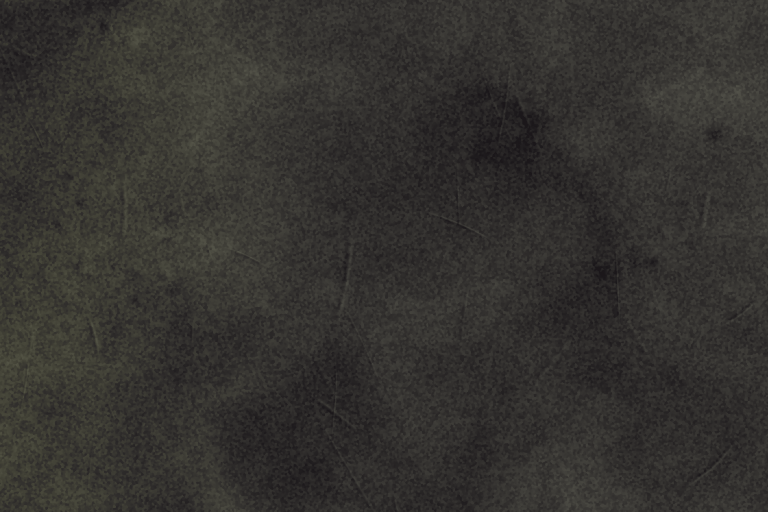
Reproduce this texture procedurally as a Shadertoy shader.

```glsl
// Dark, worn slate-grey plaster with cloudy stains, scratches, pits and fine grain.

const vec3 SHADOW = vec3(0.160, 0.150, 0.150);
const vec3 LIGHT = vec3(0.300, 0.297, 0.268);
const vec3 OLIVE = vec3(0.012, 0.016, -0.012);
const float BASE_TONE = 0.39;
const float CLOUD_CONTRAST = 1.25;
const float GRAIN_CONTRAST = 0.62;
const float GRAIN_SCALE = 235.0;
const int OCTAVES = 5;
const int SCRATCHES = 44;
const int PITS = 60;
const int PITS_PER_CLUSTER = 6;

// Broad stains: centre x, centre y, radius, change of tone
const int STAINS = 10;
const vec4 STAIN[STAINS] = vec4[](
    vec4(0.35, 0.62, 0.25, 0.24), vec4(0.05, 0.42, 0.20, 0.22),
    vec4(1.17, 0.69, 0.07, 0.42), vec4(1.46, 0.28, 0.15, 0.24),
    vec4(0.50, 0.05, 0.07, 0.30), vec4(0.98, 0.73, 0.20, -0.24),
    vec4(0.32, 0.19, 0.18, -0.26), vec4(1.12, 0.93, 0.16, -0.22),
    vec4(0.20, 1.02, 0.15, -0.20), vec4(1.08, 0.28, 0.24, -0.14));

vec2 hash2(vec2 p) {
    vec3 q = fract(vec3(p.xyx) * vec3(0.1031, 0.1030, 0.0973));
    q += dot(q, q.yzx + 33.33);
    return fract((q.xx + q.yz) * q.zy);
}

// Soft cellular noise: random cell values blended by distance
float cellNoise(vec2 p) {
    vec2 cell = floor(p), f = p - cell;
    float sum = 0.0, total = 0.0;
    for (int y = -1; y <= 1; y++)
    for (int x = -1; x <= 1; x++) {
        vec2 o = vec2(x, y);
        vec2 d = o + hash2(cell + o) - f;
        float weight = exp(-5.0 * dot(d, d));
        sum += weight * hash2(cell + o + 71.0).x;
        total += weight;
    }
    return sum / total;
}

// Layered noise centred on zero
float clouds(vec2 p) {
    float sum = 0.0, amplitude = 0.5;
    for (int i = 0; i < OCTAVES; i++) {
        sum += amplitude * (cellNoise(p) - 0.5);
        p = mat2(0.8, 0.6, -0.6, 0.8) * p * 2.1 + 17.3;
        amplitude *= 0.6;
    }
    return sum;
}

float stains(vec2 p) {
    float sum = 0.0;
    for (int i = 0; i < STAINS; i++) {
        vec2 d = (p - STAIN[i].xy) / STAIN[i].z;
        sum += STAIN[i].w * exp(-dot(d, d));
    }
    return sum;
}

// Bent, mostly upright scratches: a pale ridge beside a dark groove
float scratches(vec2 p, float aspect, float pixel) {
    float sum = 0.0;
    for (int i = 0; i < SCRATCHES; i++) {
        vec2 place = hash2(vec2(i, 3)), shape = hash2(vec2(i, 11));
        vec2 look = hash2(vec2(i, 29));
        float spread = i % 4 == 0 ? 2.6 : 0.9;
        float angle = (shape.x - 0.5) * spread + 0.12;
        vec2 along = vec2(-sin(angle), cos(angle));
        vec2 d = p - place * vec2(aspect, 1.0);
        float halfLength = mix(0.025, 0.13, shape.y * shape.y);
        float u = dot(d, along) / halfLength;
        float v = dot(d, vec2(along.y, -along.x));
        v += (look.x - 0.5) * 0.25 * halfLength * u * u;
        float width = max(mix(0.0012, 0.0040, look.y * look.y), 0.6 * pixel);
        float ridge = exp(-pow(v / width, 2.0));
        float groove = exp(-pow((v + 2.2 * width) / (1.5 * width), 2.0));
        float fade = 1.0 - smoothstep(0.3, 1.0, abs(u));
        sum += fade * mix(0.10, 0.40, look.x) * (ridge - 0.8 * groove);
    }
    return sum;
}

// Small dark pits gathered in loose clusters
float pits(vec2 p, float aspect) {
    float sum = 0.0;
    for (int i = 0; i < PITS; i++) {
        vec2 cluster = hash2(vec2(i / PITS_PER_CLUSTER, 47));
        vec2 centre = vec2(0.05 + 0.85 * cluster.x, 0.38 + 0.55 * cluster.y);
        centre.x *= aspect;
        centre += (hash2(vec2(i, 53)) - 0.5) * vec2(0.16, 0.13);
        vec2 look = hash2(vec2(i, 61));
        vec2 d = (p - centre) / mix(0.005, 0.012, look.x);
        sum += mix(0.12, 0.38, look.y) * exp(-dot(d, d));
    }
    return sum;
}

void mainImage(out vec4 fragColor, in vec2 fragCoord) {
    vec2 p = fragCoord / iResolution.y;
    float aspect = iResolution.x / iResolution.y;

    // Warped clouds and stains
    vec2 warp = vec2(cellNoise(p * 5.0 + 9.0), cellNoise(p * 5.0 + 41.0)) - 0.5;
    vec2 q = p + 0.14 * warp;
    float tone = BASE_TONE + CLOUD_CONTRAST * clouds(q * 3.0 + 5.0) + stains(q);

    // Worn flecks, scratches and pits
    float mottle = cellNoise(p * 34.0 + warp * 8.0);
    tone += 0.20 * smoothstep(0.62, 0.9, mottle) * smoothstep(0.3, 0.7, tone);
    tone += scratches(p + 0.01 * warp, aspect, 1.0 / iResolution.y);
    tone -= pits(p + 0.006 * (mottle - 0.5), aspect);

    // Fine grain, then colour with an olive cast on the left
    tone += GRAIN_CONTRAST * (cellNoise(p * GRAIN_SCALE) - 0.5);
    vec3 color = mix(SHADOW, LIGHT, max(tone, -0.4));
    color += OLIVE * smoothstep(0.75, 0.0, p.x) * smoothstep(0.1, 0.7, tone);
    fragColor = vec4(color, 1.0);
}
```
